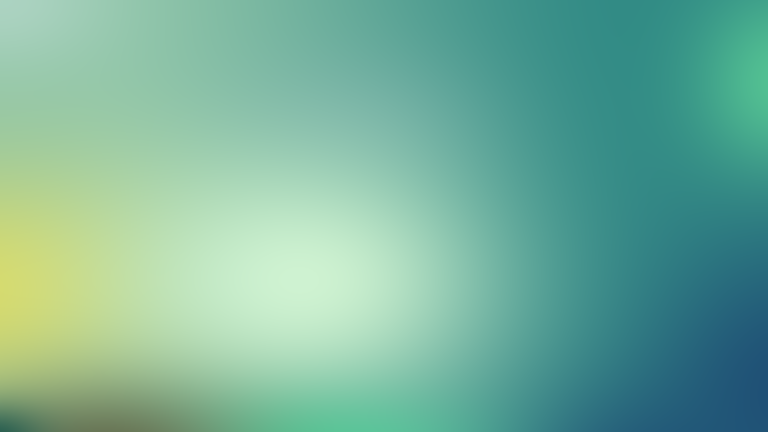
Give the GLSL for this background, as a Shadertoy shader.

```glsl
// Soft blurred backdrop: pale mint light over teal, with yellow, green and blue glows.

#define SAGE   vec3(0.56, 0.77, 0.66)
#define TEAL   vec3(0.19, 0.54, 0.52)
#define MIST   vec3(0.72, 0.85, 0.80)
#define HAZE   vec3(0.50, 0.70, 0.68)
#define GREEN  vec3(0.34, 0.78, 0.58)
#define BLUE   vec3(0.12, 0.31, 0.46)
#define YELLOW vec3(0.84, 0.85, 0.40)
#define PALE   vec3(0.81, 0.95, 0.82)
#define MINT   vec3(0.32, 0.80, 0.60)
#define OLIVE  vec3(0.38, 0.40, 0.28)
#define PINE   vec3(0.10, 0.33, 0.29)

// Gaussian falloff, 1 at the center, with a separate radius per axis
float glow(vec2 uv, vec2 center, vec2 radius) {
    vec2 offset = (uv - center) / radius;
    return exp(-dot(offset, offset));
}

void mainImage(out vec4 fragColor, in vec2 fragCoord) {
    vec2 uv = fragCoord / iResolution.xy;

    // Base sweep from sage to teal
    vec3 color = mix(SAGE, TEAL, smoothstep(0.1, 0.85, uv.x));

    // Upper haze and right edge
    color = mix(color, MIST, 0.70 * glow(uv, vec2(0.00, 1.00), vec2(0.14, 0.16)));
    color = mix(color, HAZE, 0.45 * glow(uv, vec2(0.46, 0.72), vec2(0.18, 0.18)));
    color = mix(color, GREEN, 0.95 * glow(uv, vec2(1.02, 0.80), vec2(0.11, 0.22)));

    // Blue shade in the lower right
    color = mix(color, BLUE, glow(uv, vec2(1.03, 0.10), vec2(0.20, 0.36)));
    color = mix(color, BLUE, 0.90 * glow(uv, vec2(0.85, -0.10), vec2(0.20, 0.20)));

    // Main lights
    color = mix(color, YELLOW, glow(uv, vec2(-0.02, 0.33), vec2(0.25, 0.28)));
    color = mix(color, PALE, glow(uv, vec2(0.39, 0.35), vec2(0.25, 0.30)));

    // Lower edge
    color = mix(color, MINT, 0.90 * glow(uv, vec2(0.42, -0.04), vec2(0.20, 0.13)));
    color = mix(color, OLIVE, 0.95 * glow(uv, vec2(0.14, -0.06), vec2(0.18, 0.17)));
    color = mix(color, PINE, 0.90 * glow(uv, vec2(-0.01, -0.02), vec2(0.07, 0.08)));

    fragColor = vec4(color, 1.0);
}
```
